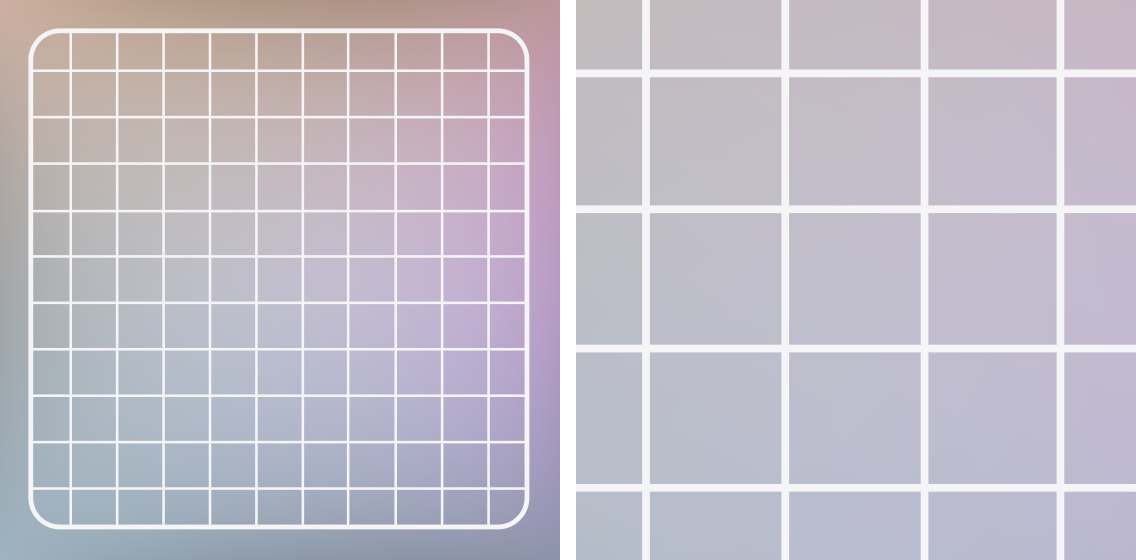
Left: the whole. Right: its middle third, enlarged.
Give the GLSL for this pattern, as a WebGL 1 fragment shader.

```glsl
precision highp float;
// Rounded white frame holding a grid of ten by ten thin rules on a soft pastel field.
// The field is a biquadratic blend of nine colours with darker borders;
// the frame is a rounded-box distance and the rules are repeated by nearest index.

uniform vec2 u_resolution;

#define RULE_COUNT 10.0
#define RULE_FIRST 0.1263
#define RULE_PITCH 0.0829
#define RULE_WIDTH 0.0046
#define FRAME_CENTER vec2(0.498)
#define FRAME_HALF 0.443
#define FRAME_RADIUS 0.052
#define FRAME_WIDTH 0.0086
#define EDGE_SHADE 0.06
#define INK vec3(0.962, 0.958, 0.965)

// Quadratic weights for nodes at 1/6, 1/2 and 5/6.
vec3 nodeWeights(float x) {
  float t = (x - 1.0 / 6.0) * 1.5;
  return vec3((1.0 - t) * (1.0 - 2.0 * t), 4.0 * t * (1.0 - t), t * (2.0 * t - 1.0));
}

// Each matrix holds the left, middle and right colours of one row.
vec3 pastelField(vec2 p) {
  mat3 topRow = mat3(196, 180, 170, 194, 176, 172, 198, 168, 180);
  mat3 middleRow = mat3(182, 185, 189, 193, 190, 204, 196, 177, 208);
  mat3 bottomRow = mat3(168, 183, 195, 170, 179, 197, 170, 168, 197);
  vec3 across = nodeWeights(p.x);
  vec3 down = nodeWeights(p.y);
  vec3 color = (topRow * across * down.x + middleRow * across * down.y
              + bottomRow * across * down.z) / 255.0;

  // Darken smoothly towards the four borders.
  vec2 q = p * 2.0 - 1.0;
  vec2 q2 = q * q;
  vec2 open = 1.0 - q2 * q2 * q2;
  return color * (1.0 - EDGE_SHADE * (1.0 - open.x * open.y));
}

float roundedBox(vec2 p, float halfSize, float radius) {
  vec2 d = abs(p) - halfSize + radius;
  return length(max(d, 0.0)) + min(max(d.x, d.y), 0.0) - radius;
}

// Anti-aliased coverage of a shape from its signed distance.
float coverage(float distance, float pixel) {
  return clamp(0.5 - distance / pixel, 0.0, 1.0);
}

// Distance to the closest vertical and horizontal rule.
vec2 ruleDistance(vec2 p) {
  vec2 index = clamp(floor((p - RULE_FIRST) / RULE_PITCH + 0.5), 0.0, RULE_COUNT - 1.0);
  // One column and one row sit slightly off pitch.
  vec2 isOff = 1.0 - step(0.5, abs(index - vec2(6.0, 3.0)));
  vec2 nudge = isOff * vec2(-0.002, 0.002);
  return abs(p - RULE_FIRST - index * RULE_PITCH - nudge);
}

void main() {
  vec2 p = gl_FragCoord.xy / u_resolution;
  p.y = 1.0 - p.y; // measure down from the top
  float pixel = 1.0 / min(u_resolution.x, u_resolution.y);

  float box = roundedBox(p - FRAME_CENTER, FRAME_HALF, FRAME_RADIUS);
  float frame = coverage(abs(box) - 0.5 * FRAME_WIDTH, pixel);

  vec2 gaps = ruleDistance(p);
  float rules = coverage(min(gaps.x, gaps.y) - 0.5 * RULE_WIDTH, pixel);
  rules *= coverage(box, pixel);

  vec3 color = mix(pastelField(p), INK, max(frame, rules));
  gl_FragColor = vec4(color, 1.0);
}
```
